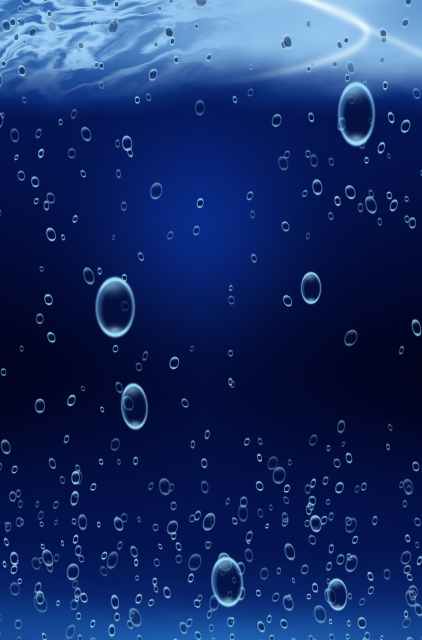
A WebGL 2 fragment shader for this background:

```glsl
#version 300 es
precision highp float;
// Deep blue water under a rippled bright surface, with rising glassy bubbles.

uniform vec2 u_resolution;
out vec4 fragColor;

const vec3 ABYSS = vec3(0.003, 0.012, 0.12);
const vec3 NAVY = vec3(0.016, 0.078, 0.325);
const vec3 ROYAL = vec3(0.05, 0.20, 0.52);
const vec3 SKY = vec3(0.29, 0.57, 0.81);
const vec3 PALE = vec3(0.62, 0.81, 0.96);
const vec3 RIM = vec3(0.62, 0.86, 0.95);

float hash(vec2 p) {
  p = fract(p * vec2(0.1031, 0.1137));
  p += dot(p, p.yx + 33.33);
  return fract((p.x + p.y) * p.x * 17.3);
}

float noise(vec2 p) {
  vec2 i = floor(p), f = fract(p);
  f = f * f * (3.0 - 2.0 * f);
  float low = mix(hash(i), hash(i + vec2(1, 0)), f.x);
  float high = mix(hash(i + vec2(0, 1)), hash(i + vec2(1, 1)), f.x);
  return mix(low, high, f.y);
}

float fbm(vec2 p) {
  float sum = 0.0, amp = 0.5;
  for (int i = 0; i < 4; i++) {
    sum += amp * noise(p);
    p = mat2(1.6, 1.2, -1.2, 1.6) * p + 7.1;
    amp *= 0.5;
  }
  return sum;
}

float bell(float x, float center, float width) {
  float t = (x - center) / width;
  return exp(-t * t);
}

// Dark middle depths, a soft central glow and a lit floor
vec3 depths(vec2 p) {
  float side = min(abs(p.x - 0.32) / 0.33, 1.0);
  vec3 col = mix(NAVY, ABYSS, bell(p.y, 0.42, 0.17) * mix(0.5, 1.0, side));
  col = mix(col, ABYSS, 0.3 * side * bell(p.y, 0.6, 0.15));
  col += vec3(0.02, 0.09, 0.22) * bell(p.x, 0.31, 0.14) * bell(p.y, 0.64, 0.15);
  float mist = fbm(p * vec2(5.0, 9.0));
  float floorY = p.y + 0.05 * (mist - 0.5);
  col = mix(col, ROYAL, 0.75 * (1.0 - smoothstep(0.02, 0.16, floorY)));
  float lit = 1.0 - smoothstep(-0.03, 0.08, floorY);
  return mix(col, SKY * vec3(0.5, 0.8, 0.95), lit * mix(0.4, 0.9, bell(p.x, 0.36, 0.22)));
}

// Rippled surface: mottled on the left, smooth and pale on the right
vec3 surface(vec3 col, vec2 p) {
  vec2 flow = vec2(p.x + 0.7 * p.y, p.y - 0.25 * p.x);
  float warp = fbm(flow * vec2(10.0, 22.0));
  float ripple = 1.0 - abs(2.0 * fbm(flow * vec2(14.0, 42.0) + 2.5 * warp) - 1.0);
  float calm = smoothstep(0.12, 0.42, p.x);
  float light = mix(smoothstep(0.55, 1.0, ripple), 0.72 + 0.25 * warp, calm);
  light *= 1.0 - 0.45 * smoothstep(0.53, 0.68, p.x) * smoothstep(0.9, 1.0, p.y);
  float y = p.y + 0.03 * (warp - 0.5) - 0.012 * bell(p.x, 0.36, 0.15);
  vec3 water = mix(mix(ROYAL, SKY, 0.6), PALE, light);
  col = mix(col, ROYAL, 0.85 * smoothstep(0.805, 0.86, y));
  col = mix(col, water, smoothstep(0.835, 0.92, y));
  // Bright curling crest and a slanted streak
  float dy = p.y - 0.948;
  float crest = (p.x - 0.573 + 35.0 * dy * dy) / sqrt(1.0 + 4900.0 * dy * dy);
  float streak = p.y - 1.0 + 0.47 * (p.x - 0.48);
  float glint = 0.6 * bell(crest, 0.0, 0.007) + 0.45 * bell(streak, 0.0, 0.007);
  return mix(col, vec3(0.88, 0.96, 1.0), glint * smoothstep(0.86, 0.92, p.y));
}

// Glass ellipse with a dark core, bright rim and lit ends
vec3 bubble(vec3 col, vec2 p, vec2 center, vec2 radius, float tilt, float strength) {
  vec2 d = p - center;
  vec2 q = vec2(d.x + tilt * d.y, d.y) / radius;
  float r = length(q);
  if (r > 1.6) return col;
  float aa = 1.0 / (u_resolution.y * radius.x);
  float inside = 1.0 - smoothstep(1.0 - aa, 1.0 + aa, r);
  float core = 1.0 - smoothstep(0.65, 0.9, length(q - vec2(0.08, -0.06)));
  vec3 glass = mix(mix(col, SKY, 0.42), mix(col * 0.6, NAVY, 0.5), core);
  float ends = smoothstep(0.2, 0.95, abs(q.y));
  float rim = bell(r, 0.93, max(0.07, 0.6 * aa)) * mix(0.4, 0.95, ends);
  float cap = 0.5 * bell(q.y, 0.72, 0.25) * bell(q.x, -0.15, 0.55);
  float foot = 0.65 * bell(q.y, -0.78, 0.14) * bell(q.x, 0.0, 0.4);
  col = mix(col, glass, inside * strength);
  return mix(col, RIM, clamp(rim + (cap + foot) * inside, 0.0, 1.0) * strength);
}

// Chance of a bubble: crowded low down, sparse in the dark middle
float density(vec2 p) {
  float low = 0.36 * (1.0 - smoothstep(0.22, 0.36, p.y));
  float sides = smoothstep(0.05, 0.25, abs(p.x - 0.34));
  return 0.07 + low + 0.2 * sides * bell(p.y, 0.76, 0.16) + 0.12 * smoothstep(0.8, 0.95, p.y);
}

vec3 scatter(vec3 col, vec2 p, float size, float seed) {
  vec2 id = floor(p / size + seed);
  vec2 key = id + seed * 31.0;
  vec2 jitter = vec2(hash(key + 3.1), hash(key + 8.7)) - 0.5;
  vec2 center = (id - seed + 0.5 + 0.5 * jitter) * size;
  float ry = size * mix(0.1, 0.21, hash(key + 15.3));
  vec2 radius = vec2(ry * mix(0.55, 0.8, hash(key + 21.9)), ry);
  float shown = step(hash(key + 27.4), density(center));
  float strength = shown * mix(0.3, 0.9, hash(key + 39.2));
  return bubble(col, p, center, radius, 0.5 * jitter.x, strength);
}

void main() {
  vec2 p = gl_FragCoord.xy / u_resolution.y;
  vec3 col = surface(depths(p), p);
  for (int i = 0; i < 5; i++) {
    float layer = float(i);
    col = scatter(col, p, 0.03 + 0.011 * layer, 1.37 * layer + 0.4);
  }
  // Large foreground bubbles
  col = bubble(col, p, vec2(0.557, 0.822), vec2(0.029, 0.050), 0.0, 1.0);
  col = bubble(col, p, vec2(0.180, 0.520), vec2(0.031, 0.047), 0.0, 1.0);
  col = bubble(col, p, vec2(0.210, 0.365), vec2(0.021, 0.036), 0.05, 0.95);
  col = bubble(col, p, vec2(0.355, 0.091), vec2(0.025, 0.039), 0.05, 1.0);
  col = bubble(col, p, vec2(0.486, 0.550), vec2(0.016, 0.025), 0.0, 0.95);
  col = bubble(col, p, vec2(0.527, 0.071), vec2(0.016, 0.025), 0.05, 0.95);
  fragColor = vec4(col, 1.0);
}
```
